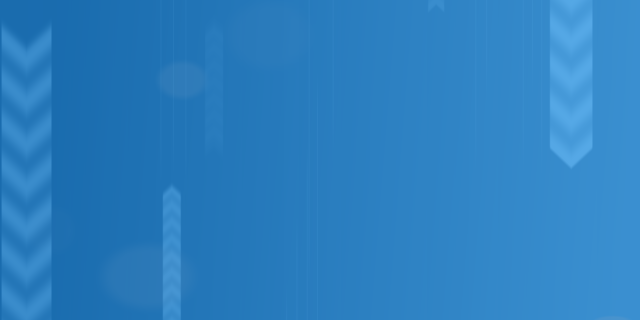
Reproduce this background procedurally as a WebGL 1 fragment shader.

```glsl
precision highp float;
// Blue gradient with translucent chevron ribbons, soft ellipses and thin vertical streaks.
uniform vec2 u_resolution;

const vec3 DEEP_BLUE = vec3(0.102, 0.425, 0.685);
const vec3 SKY_BLUE = vec3(0.228, 0.562, 0.815);
const vec3 RIBBON_TINT = vec3(0.45, 0.77, 1.0);
const vec3 HAZE_TINT = vec3(0.45, 0.62, 0.78);
const float TAU = 6.28319;
const float CHEVRON_SLOPE = 0.94;
const float EDGE = 0.003;
const float STREAK_WIDTH = 0.0032;
const float STREAK_ALPHA = 0.07;
const float COLUMN_COUNT = 45.0;
const float COLUMN_CONTRAST = 0.003;

float hash(float n) {
  return fract(sin(n * 127.1) * 43758.5453);
}

// Soft-ended interval: 1 between lo and hi.
float span(float v, float lo, float hi, float soft) {
  return smoothstep(lo - soft, lo + soft, v) * (1.0 - smoothstep(hi - soft, hi + soft, v));
}

// Chevron-ended ribbon; aim is +1 for points up and -1 for points down.
// ends: low, high; wave: bright position, period; alpha: trough, crest.
float ribbon(vec2 p, float center, float halfWidth, vec2 ends, float aim,
             vec2 wave, vec2 alpha, float endSoft) {
  float d = abs(p.x - center);
  float q = p.y + aim * CHEVRON_SLOPE * d;
  float crest = 0.5 + 0.5 * cos(TAU * (q - wave.x) / wave.y);
  float body = 1.0 - smoothstep(halfWidth - EDGE, halfWidth + EDGE, d);
  return body * span(q, ends.x, ends.y, endSoft) * mix(alpha.x, alpha.y, crest);
}

float ellipse(vec2 p, vec2 center, vec2 radius) {
  return 1.0 - smoothstep(0.65, 1.05, length((p - center) / radius));
}

// Evenly spaced streaks hanging from the top; odd ones end at oddEnd.
float hangingStreaks(vec2 p, float start, float gap, float count, float evenEnd, float oddEnd) {
  float sum = 0.0;
  for (int i = 0; i < 3; i++) {
    float k = float(i);
    float end = mix(evenEnd, oddEnd, mod(k, 2.0));
    float line = 1.0 - smoothstep(0.0, STREAK_WIDTH, abs(p.x - start - k * gap));
    sum += line * smoothstep(end, end + 0.2, p.y) * step(k + 0.5, count);
  }
  return sum;
}

// Streaks growing from the bottom, each taller than the last.
float risingStreaks(vec2 p, float start, float gap, float firstTop, float rise) {
  float sum = 0.0;
  for (int i = 0; i < 4; i++) {
    float k = float(i);
    float top = firstTop + k * rise;
    float line = 1.0 - smoothstep(0.0, STREAK_WIDTH, abs(p.x - start - k * gap));
    sum += line * (1.0 - smoothstep(top - 0.15, top, p.y));
  }
  return sum;
}

void main() {
  // Canvas units: x from 0 to 2, y from 0 to 1.
  vec2 p = gl_FragCoord.xy / u_resolution * vec2(2.0, 1.0);

  // Slightly slanted gradient with faint vertical banding.
  float ramp = clamp((p.x - 0.17 + 0.08 * (0.5 - p.y)) / 1.8, 0.0, 1.0);
  vec3 color = mix(DEEP_BLUE, SKY_BLUE, ramp);
  color += COLUMN_CONTRAST * (hash(floor(p.x * 0.5 * COLUMN_COUNT)) - 0.5);

  // Hazy ellipses.
  float haze = 0.17 * ellipse(p, vec2(0.57, 0.75), vec2(0.088, 0.066));
  haze += 0.14 * ellipse(p, vec2(0.463, 0.135), vec2(0.165, 0.115));
  haze += 0.04 * ellipse(p, vec2(0.16, 0.28), vec2(0.085, 0.085));
  haze += 0.06 * ellipse(p, vec2(0.84, 0.89), vec2(0.15, 0.12));
  haze += 0.25 * ellipse(p, vec2(1.914, -0.005), vec2(0.065, 0.02));
  color = mix(color, HAZE_TINT, haze);

  // Thin streaks.
  float streaks = hangingStreaks(p, 0.503, 0.039, 3.0, 0.38, 0.42);
  streaks += hangingStreaks(p, 0.966, 0.075, 2.0, 0.06, 0.48);
  streaks += hangingStreaks(p, 1.487, 0.034, 2.0, 0.43, 0.65);
  streaks += hangingStreaks(p, 1.635, 0.029, 3.0, 0.43, 0.68);
  streaks += risingStreaks(p, 0.896, 0.032, 0.13, 0.22);
  color = mix(color, RIBBON_TINT, STREAK_ALPHA * streaks);

  // Chevron ribbons: wide left, bright right, small rising, two faint ones.
  float left = ribbon(p, 0.083, 0.078, vec2(-0.5, 0.855), -1.0,
                      vec2(0.812, 0.133), vec2(0.11, 0.36), 0.025);
  float right = ribbon(p, 1.785, 0.0664, vec2(0.474, 1.5), -1.0,
                       vec2(0.867, 0.125), vec2(0.24, 0.5), 0.008);
  float rising = ribbon(p, 0.537, 0.028, vec2(-0.5, 0.42), 1.0,
                        vec2(0.36, 0.052), vec2(0.26, 0.36), 0.015);
  float faint = ribbon(p, 0.669, 0.028, vec2(0.55, 0.93), 1.0,
                       vec2(0.8, 0.052), vec2(0.06, 0.08), 0.03);
  float stub = ribbon(p, 1.363, 0.025, vec2(0.985, 1.5), 1.0,
                      vec2(1.0, 0.052), vec2(0.1, 0.16), 0.006);
  color = mix(color, RIBBON_TINT, left + right + rising + faint + stub);

  gl_FragColor = vec4(color, 1.0);
}
```
